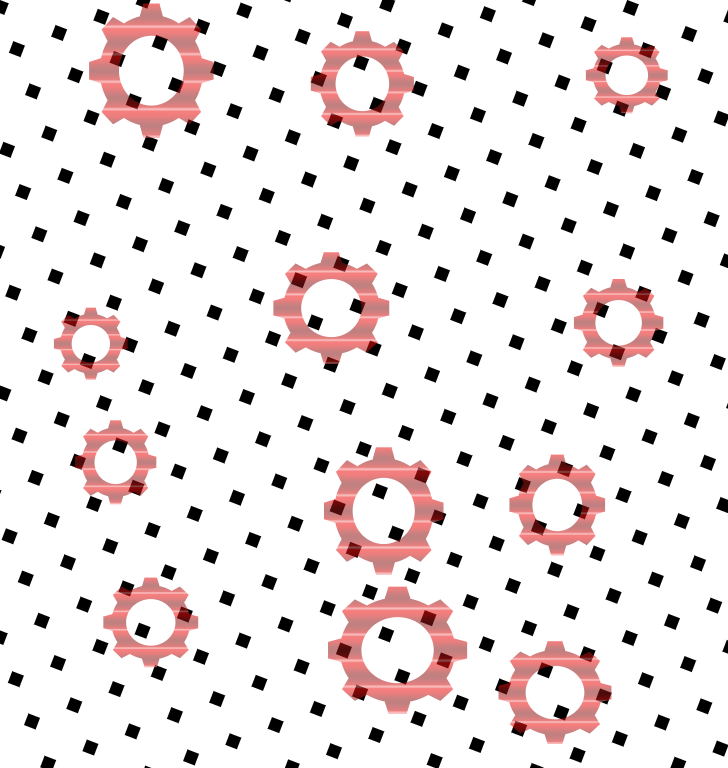
Reproduce this pattern procedurally as a Shadertoy shader.

```glsl
// Tilted black squares on a slanted lattice, overlaid with translucent red gears.
// Squares come from a rotated repeat; each cell of a coarse grid holds one gear
// of hashed position and size, shaded with horizontal metallic bands.

const float PI = 3.14159265;

// Lattice of squares, lengths in canvas heights
const float LATTICE_PITCH = 0.0589;
const float LATTICE_ANGLE = 0.3655;
const vec2  LATTICE_ANCHOR = vec2(0.022, 0.936);
const float SQUARE_HALF = 0.0081;
const float SQUARE_ANGLE = -0.3655;

// Gears: grid and radius in canvas heights, profile in gear radii
const vec2  GEAR_GRID = vec2(3.0, 4.0);
const float RADIUS_MIN = 0.045;
const float RADIUS_MAX = 0.088;
const float STRETCH = 0.06;
const float TEETH = 8.0;
const float HOLE = 0.52;
const float ROOT = 0.83;
const float TOOTH_BASE = 0.18;
const float TOOTH_TIP = 0.13;

// Metallic bands
const float BAND_PERIOD = 0.41;
const float GLINT_WIDTH = 0.09;
const float GLINT_STRENGTH = 0.55;

const vec3  PAPER = vec3(1.0);
const vec3  INK = vec3(0.0);
const vec3  RED = vec3(0.93, 0.06, 0.06);
const vec3  MAROON = vec3(0.55, 0.08, 0.08);
const vec3  GLINT = vec3(1.0, 0.85, 0.85);
const float GEAR_ALPHA = 0.54;

float hash(vec2 p) {
    return fract(sin(dot(p, vec2(127.1, 311.7))) * 43758.5453);
}

mat2 rotation(float angle) {
    float c = cos(angle), s = sin(angle);
    return mat2(c, s, -s, c);
}

// Coverage of a shape from its signed distance, one pixel soft
float coverage(float dist, float pixel) {
    return clamp(0.5 - dist / pixel, 0.0, 1.0);
}

float squareDistance(vec2 p) {
    vec2 cell = rotation(-LATTICE_ANGLE) * (p - LATTICE_ANCHOR) / LATTICE_PITCH;
    vec2 local = (fract(cell + 0.5) - 0.5) * LATTICE_PITCH;
    local = abs(rotation(LATTICE_ANGLE - SQUARE_ANGLE) * local);
    return max(local.x, local.y) - SQUARE_HALF;
}

// Unit gear: ring with tapered teeth, one tooth pointing straight up
float gearDistance(vec2 q) {
    float radius = length(q);
    float sector = 2.0 * PI / TEETH;
    float angle = mod(atan(q.y, q.x) + 0.5 * sector, sector) - 0.5 * sector;
    vec2 tooth = radius * vec2(cos(angle), abs(sin(angle)));
    float halfWidth = mix(TOOTH_BASE, TOOTH_TIP, (tooth.x - ROOT) / (1.0 - ROOT));
    float outline = min(radius - ROOT, max(tooth.y - halfWidth, tooth.x - 1.0));
    return max(outline, HOLE - radius);
}

vec3 metalColor(float height) {
    float phase = fract(height / BAND_PERIOD);
    vec3 color = mix(MAROON, RED, 0.5 - 0.5 * cos(2.0 * PI * phase));
    float glint = 1.0 - smoothstep(0.0, GLINT_WIDTH, abs(phase - 0.6));
    return mix(color, GLINT, GLINT_STRENGTH * glint);
}

void mainImage(out vec4 fragColor, in vec2 fragCoord) {
    float pixel = 1.0 / iResolution.y;
    vec2 p = fragCoord * pixel;

    // Squares on paper
    vec3 color = mix(PAPER, INK, coverage(squareDistance(p), pixel));

    // One gear kept wholly inside its grid cell; sizes spread evenly
    vec2 cellSize = vec2(iResolution.x * pixel, 1.0) / GEAR_GRID;
    vec2 cell = floor(p / cellSize);
    float index = cell.x + GEAR_GRID.x * cell.y;
    float radius = mix(RADIUS_MIN, RADIUS_MAX, fract(0.35 + 0.618 * index));
    float stretch = STRETCH * (2.0 * hash(cell + 7.3) - 1.0);
    vec2 radii = radius * vec2(1.0 + stretch, 1.0 - stretch);
    vec2 jitter = vec2(hash(cell + 1.7), hash(cell + 4.9));
    vec2 center = cell * cellSize + mix(radii, cellSize - radii, jitter);

    // Translucent gear over the squares
    vec2 q = (p - center) / radii;
    float gear = coverage(gearDistance(q) * radius, pixel);
    color = mix(color, metalColor(q.y), GEAR_ALPHA * gear);

    fragColor = vec4(color, 1.0);
}
```
